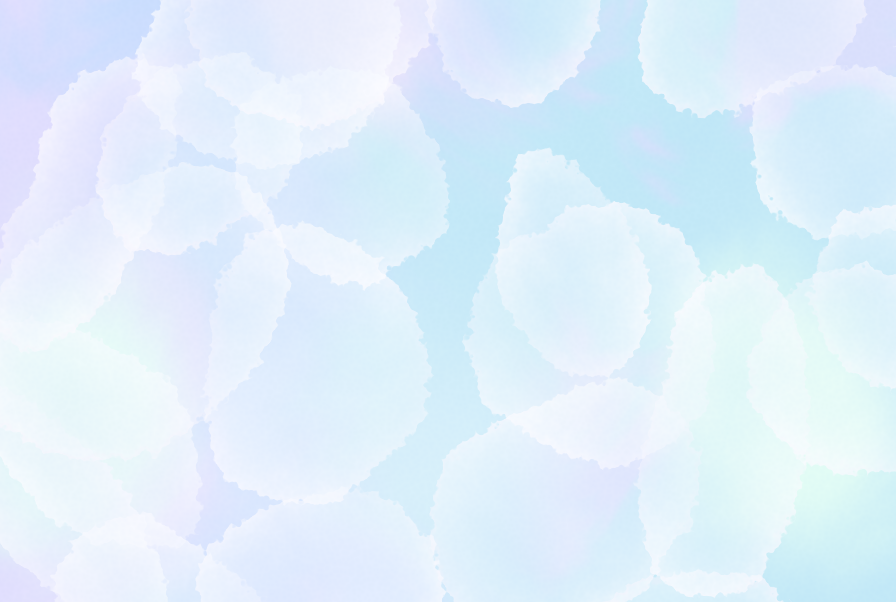
This background is drawn by a Shadertoy shader. Its source:

```glsl
// Pastel watercolour: soft washes of lavender, blue, cyan and mint, under
// translucent overlapping blots whose ragged rims brighten to white.
// Washes are layered sines; rims are ellipse distances cut by cellular noise.

const vec3 LAVENDER   = vec3(0.88, 0.87, 0.995);
const vec3 PERIWINKLE = vec3(0.79, 0.87, 0.995);
const vec3 CYAN       = vec3(0.76, 0.91, 0.97);
const vec3 MINT       = vec3(0.88, 0.985, 0.96);
const vec3 PINK       = vec3(0.97, 0.92, 0.975);
const vec3 WHITE      = vec3(0.98, 0.984, 1.0);

const int   COLUMNS = 6;
const int   ROWS    = 4;
const vec2  SPACING = vec2(0.31, 0.32);  // blot grid, in canvas heights
const vec2  MIN_RADII = vec2(0.10, 0.15);
const vec2  MAX_RADII = vec2(0.21, 0.29);
const float BODY_VEIL = 0.17;            // whitening inside a blot
const float RIM_VEIL  = 0.58;            // extra whitening at its rim
const float RIM_DEPTH = 0.055;
const float TINT      = 0.22;
const float EDGE_SOFT = 0.0022;
const float GRAIN     = 0.012;

vec2 hash2(vec2 p) {
    vec3 q = fract(p.xyx * vec3(0.1031, 0.1030, 0.0973));
    q += dot(q, q.yzx + 33.33);
    return fract((q.xx + q.yz) * q.zy);
}

mat2 rotation(float a) {
    float c = cos(a), s = sin(a);
    return mat2(c, s, -s, c);
}

// Distance to the nearest scattered point.
float cellular(vec2 p) {
    vec2 cell = floor(p), f = fract(p);
    float nearest = 2.0;
    for (int y = -1; y <= 1; y++)
    for (int x = -1; x <= 1; x++) {
        vec2 o = vec2(x, y);
        vec2 d = o + hash2(cell + o) - f;
        nearest = min(nearest, dot(d, d));
    }
    return sqrt(nearest);
}

// Layered, mutually bent sines, about -1 to 1.
float wash(vec2 p) {
    float sum = 0.0, amp = 0.55;
    for (int i = 0; i < 6; i++) {
        p += 0.45 * sin(p.yx * 1.3 + float(i) * 1.7);
        sum += amp * sin(p.x) * cos(p.y);
        p = rotation(0.9) * p * 1.9;
        amp *= 0.55;
    }
    return sum;
}

// Signed depth inside an ellipse, positive within.
float ellipseDepth(vec2 p, vec2 radii) {
    float k = length(p / radii);
    return k * (1.0 - k) / max(length(p / (radii * radii)), 0.001);
}

vec3 background(vec2 p) {
    float broad = wash(p * 4.0 + 2.0);
    float other = wash(p * 4.6 + 11.0);
    vec3 col = mix(LAVENDER, PERIWINKLE, smoothstep(-0.35, 0.4, broad + 0.25 * sin(p.x * 5.0 - 1.4)));
    col = mix(col, CYAN, smoothstep(0.5, 0.85, p.x + 0.3 * other));
    col = mix(col, LAVENDER, 0.8 * smoothstep(0.15, 0.5, broad) * smoothstep(0.8, 1.0, p.x));

    // Mint pools low on both sides, a blush of pink at the top.
    float low = (p.y - 0.32) * 3.6;
    float pool = cos(5.2 * (p.x - 0.1)) * exp(-low * low);
    col = mix(col, MINT, smoothstep(0.2, 0.75, pool + 0.25 * other));
    float blush = length((p - vec2(0.56, 1.0)) * vec2(1.0, 0.8)) + 0.05 * broad;
    return mix(col, PINK, 0.7 * smoothstep(0.2, 0.02, blush));
}

vec3 blotTint(float h) {
    vec3 tint = mix(LAVENDER, PERIWINKLE, smoothstep(0.2, 0.4, h));
    tint = mix(tint, CYAN, smoothstep(0.5, 0.65, h));
    return mix(tint, MINT, smoothstep(0.75, 0.9, h));
}

void mainImage(out vec4 fragColor, in vec2 fragCoord) {
    vec2 p = fragCoord / iResolution.y;
    vec3 col = background(p);
    float soft = max(EDGE_SOFT, 0.8 / iResolution.y);

    // Shared bending and fraying of every rim.
    vec2 bend = 0.035 * vec2(wash(p * 7.0), wash(p * 7.0 + 5.0));
    float fray = 0.015 * cellular(p * 42.0) + 0.008 * cellular(p * 100.0) - 0.011;
    float mottling = wash(p * 13.0 + 3.0);

    for (int j = 0; j < ROWS; j++)
    for (int i = 0; i < COLUMNS; i++) {
        vec2 id = vec2(i, j);
        vec2 place = hash2(id + 17.0), size = hash2(id + 41.0), look = hash2(id + 73.0);
        vec2 centre = (id + 1.1 * (place - 0.5)) * SPACING;
        vec2 radii = mix(MIN_RADII, MAX_RADII, size);
        vec2 q = rotation((look.x - 0.5) * 2.2) * (p + bend - centre);
        float depth = ellipseDepth(q, radii) + fray;
        float cover = smoothstep(-soft, soft, depth);

        float rim = exp(-max(depth, 0.0) / RIM_DEPTH);
        float strength = 0.72 + 0.28 * sin(atan(q.y, q.x) * 2.0 + look.y * 6.28);
        float veil = BODY_VEIL + RIM_VEIL * rim * strength + 0.06 * mottling;
        col = mix(col, blotTint(look.y), TINT * cover * (1.0 - rim));
        col = mix(col, WHITE, cover * clamp(veil, 0.0, 1.0));
        float outline = smoothstep(0.007, 0.0, abs(depth - 0.003));
        col = mix(col, PINK, 0.18 * outline * cover * look.x);
    }

    // Pale haze low in the middle, then mottling and paper grain.
    vec2 h = (p - vec2(0.62, 0.2)) * vec2(2.2, 3.4);
    col = mix(col, WHITE, 0.4 * exp(-dot(h, h)));
    col += vec3(1.0, 0.7, 0.2) * (0.008 * mottling + GRAIN * (cellular(p * 120.0) - 0.5));
    fragColor = vec4(clamp(col, 0.0, 1.0), 1.0);
}
```
